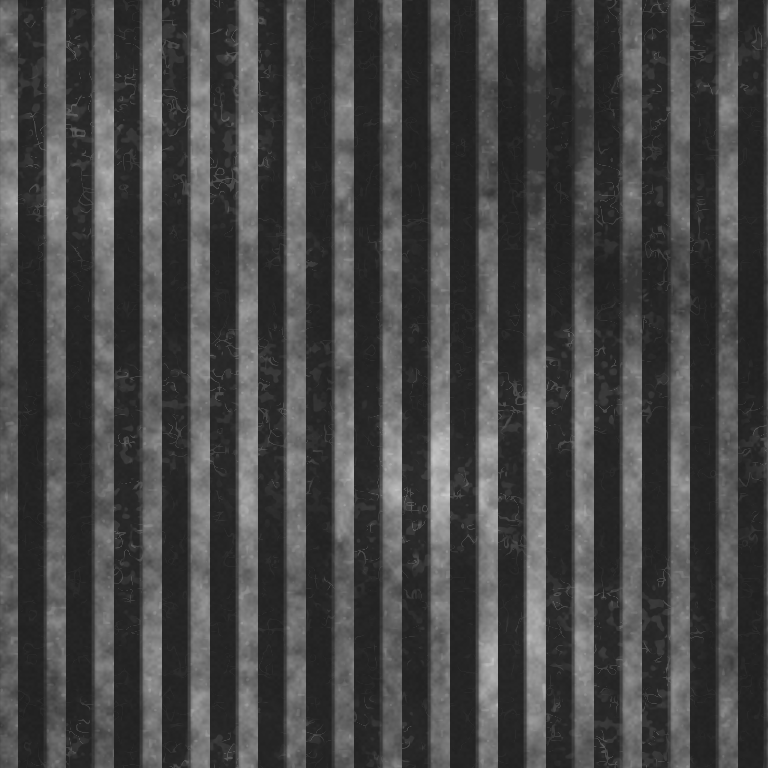
A WebGL 2 fragment shader for this pattern:

```glsl
#version 300 es
precision highp float;
// Sixteen weathered grey vertical stripes on charcoal, with cloudy stains and scratches.
uniform vec2 u_resolution;
out vec4 fragColor;

float hash(vec2 p) {
  return fract(sin(dot(p, vec2(127.1, 311.7))) * 43758.5453);
}

// Value noise that wraps after a whole number of cells
float noise(vec2 p, vec2 period) {
  vec2 i = floor(p), f = fract(p);
  f = f * f * (3.0 - 2.0 * f);
  vec2 a = mod(i, period), b = mod(i + 1.0, period);
  return mix(mix(hash(a), hash(vec2(b.x, a.y)), f.x),
             mix(hash(vec2(a.x, b.y)), hash(b), f.x), f.y);
}

// Layered noise, spanning the canvas with the given number of cells
float fbm(vec2 uv, vec2 cells, int octaves) {
  float sum = 0.0, total = 0.0, weight = 1.0;
  for (int i = 0; i < octaves; i++) {
    sum += weight * noise(uv * cells + float(i) * 7.3, cells);
    total += weight;
    weight *= 0.55;
    cells *= 2.0;
  }
  return sum / total;
}

// Soft round patch that wraps around the canvas
float patchAt(vec2 uv, vec2 center, float radius) {
  vec2 d = fract(uv - center + 0.5) - 0.5;
  return exp(-dot(d, d) / (radius * radius));
}

// Thin broken lines along the contours of wrapped noise
float scratches(vec2 uv, vec2 cells, float width) {
  float ridge = abs(fbm(uv, cells, 2) - 0.5);
  return 1.0 - smoothstep(width * 0.3, width, ridge);
}

void main() {
  vec2 uv = gl_FragCoord.xy / u_resolution;

  // Broad stains, shared by stripes and ground
  float stain = 0.46 * (fbm(uv, vec2(6.0, 5.0), 4) - 0.5);
  stain += 0.17 * patchAt(uv, vec2(0.54, 0.38), 0.09);
  stain += 0.20 * patchAt(uv, vec2(0.69, 0.16), 0.07);
  stain += 0.14 * patchAt(uv, vec2(0.00, 0.73), 0.08);
  stain -= 0.17 * patchAt(uv, vec2(0.71, 0.84), 0.09);
  stain -= 0.13 * patchAt(uv, vec2(0.83, 0.63), 0.08);

  // Mottled paint of the light stripes
  float mottle = fbm(uv, vec2(56.0, 52.0), 3) - 0.5;
  float grain = noise(uv * 256.0, vec2(256.0)) - 0.5;
  float flecks = smoothstep(0.78, 0.98, noise(uv * 150.0 + 3.7, vec2(150.0)));
  float paint = 0.455 + stain + 0.27 * mottle + 0.05 * grain + 0.07 * flecks;
  paint = clamp(paint, 0.22, 0.9);

  // Charcoal ground with patchy scuffs and scratches
  float worn = smoothstep(0.42, 0.68, fbm(uv + 0.37, vec2(9.0, 7.0), 3));
  worn = max(worn, 0.8 * patchAt(uv, vec2(0.36, 0.41), 0.09));
  float broken = smoothstep(0.45, 0.7, noise(uv * 70.0 + 5.1, vec2(70.0)));
  float marks = broken * max(scratches(uv, vec2(72.0, 44.0), 0.035),
                             scratches(uv + 0.21, vec2(40.0, 80.0), 0.025));
  float scuffs = smoothstep(0.56, 0.72, fbm(uv + 0.13, vec2(96.0), 2));
  float ground = 0.142 + 0.05 * max(stain, -0.2) + 0.02 * grain;
  ground += worn * (0.015 + 0.11 * marks + 0.07 * scuffs) + 0.025 * marks;

  // Stripe profile: light band, then ground, then a narrow grey seam
  float s = fract(uv.x * 16.0 + 0.042);
  float aa = 8.0 / u_resolution.x;
  float band = 1.0 - smoothstep(0.417 - aa, 0.417 + aa, s);
  band *= smoothstep(0.0, 2.0 * aa, s);
  float seam = smoothstep(0.95 - aa, 0.95 + aa, s);
  seam = max(seam, 1.0 - smoothstep(0.0, 2.0 * aa, s));
  float edge = 1.0 - 0.1 * smoothstep(0.07, 0.03, s);

  float tone = mix(ground, mix(ground, paint, 0.32), seam);
  tone = mix(tone, paint * edge, band);
  fragColor = vec4(vec3(tone), 1.0);
}
```
